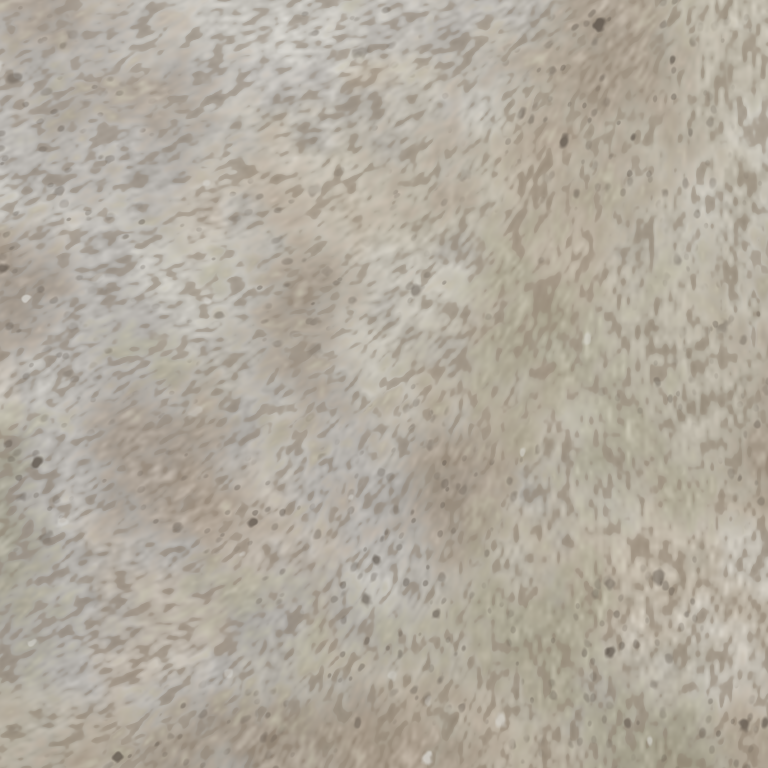
Write a three.js fragment shader that draws this texture.

```glsl
// Weathered pale stone: cool grey and buff patches under brown and olive stains,
// covered with fine grain smeared along a slowly turning direction field,
// then scattered with small dark pits and a few pale flecks.
varying vec2 vUv;

const vec3 COOL_GREY = vec3(0.705, 0.692, 0.672);
const vec3 BUFF      = vec3(0.722, 0.698, 0.642);
const vec3 PEACH     = vec3(0.735, 0.685, 0.620);
const vec3 BROWN     = vec3(0.575, 0.515, 0.450);
const vec3 OLIVE     = vec3(0.590, 0.575, 0.485);
const vec3 PALE      = vec3(0.775, 0.765, 0.735);
const vec3 PIT       = vec3(0.350, 0.315, 0.280);
const vec3 FLECK     = vec3(0.850, 0.845, 0.825);

float hash(vec2 p) {
  vec3 q = fract(vec3(p.xyx) * 0.1031);
  q += dot(q, q.yzx + 33.33);
  return fract((q.x + q.y) * q.z);
}

float noise(vec2 p) {
  vec2 i = floor(p), f = fract(p);
  f = f * f * (3.0 - 2.0 * f);
  float low = mix(hash(i), hash(i + vec2(1.0, 0.0)), f.x);
  float high = mix(hash(i + vec2(0.0, 1.0)), hash(i + vec2(1.0)), f.x);
  return mix(low, high, f.y);
}

float fbm(vec2 p) {
  float sum = 0.0, weight = 0.5;
  for (int i = 0; i < 5; i++) {
    sum += weight * noise(p);
    p = mat2(1.6, 1.2, -1.2, 1.6) * p + 17.3;
    weight *= 0.5;
  }
  return sum / 0.97;
}

// Grain rises gently on the left and turns upright at right and below.
vec2 grainDirection(vec2 p) {
  float turn = smoothstep(0.2, 0.95, p.x + 0.35 * (0.5 - p.y));
  float angle = mix(0.42, 1.5, turn) + 0.5 * (noise(p * 5.0) - 0.5);
  return vec2(cos(angle), sin(angle));
}

// Noise averaged along a direction, centred on zero.
float streaks(vec2 p, vec2 dir, float scale, float reach) {
  float sum = 0.0;
  for (int i = -3; i <= 3; i++) {
    sum += noise((p + dir * reach * float(i) / 3.0) * scale + scale);
  }
  return sum / 7.0 - 0.5;
}

// Coverage of jittered, ragged ovals stretched along dir, one per cell at most.
float specks(vec2 p, vec2 dir, float cells, float share, float size, float seed) {
  vec2 g = p * cells, home = floor(g);
  float cover = 0.0;
  float ragged = 0.7 * (noise(p * 150.0 + seed) - 0.5);
  for (int y = -1; y <= 1; y++) {
    for (int x = -1; x <= 1; x++) {
      vec2 id = home + vec2(float(x), float(y));
      vec2 key = id + seed;
      vec2 d = g - id - vec2(hash(key + 3.1), hash(key + 7.7));
      d = vec2(dot(d, dir) * 0.7, dot(d, vec2(-dir.y, dir.x)));
      float radius = size * cells * mix(0.5, 1.1, hash(key + 11.9));
      float oval = 1.0 - smoothstep(0.45, 1.25, length(d) / radius + ragged);
      float strength = mix(0.45, 1.0, hash(key + 19.3));
      cover = max(cover, oval * strength * step(hash(key), share));
    }
  }
  return cover;
}

void main() {
  vec2 p = vUv;
  vec2 dir = grainDirection(p);
  float fine = streaks(p, dir, 165.0, 0.0055);
  float medium = streaks(p + 3.7, dir, 75.0, 0.010);
  float coarse = fbm(p * 22.0 + 5.0) - 0.5;

  // Broad patches of stone colour
  float warmth = fbm(p * 3.0 + 8.0) + 0.5 * (p.x - 0.5) + 0.3 * coarse;
  vec3 color = mix(COOL_GREY, BUFF, smoothstep(0.3, 0.65, warmth));
  float peach = fbm(p * vec2(7.0, 4.0) + 31.0) + 0.25 * coarse;
  color = mix(color, PEACH, 0.55 * smoothstep(0.54, 0.74, peach));
  float pale = fbm(p * 8.0 + 47.0) + 0.4 * coarse + 0.08 * (p.y - 0.5);
  color = mix(color, PALE, 0.6 * smoothstep(0.48, 0.75, pale));

  // Stains broken up by the grain
  float breakup = 0.35 * coarse + 0.4 * medium + 0.25 * fine;
  float brown = fbm(p * 5.0 + 63.0) + 0.12 * (p.x - p.y) + breakup;
  float brownCover = smoothstep(0.50, 0.82, brown);
  color = mix(color, BROWN, 0.6 * brownCover);
  float olive = fbm(p * 5.5 + 91.0) + breakup;
  color = mix(color, OLIVE, 0.55 * smoothstep(0.52, 0.82, olive));

  // Grain relief, with slightly browner hollows
  float relief = 0.19 * fine + 0.15 * medium + 0.11 * coarse;
  color += relief * vec3(0.97, 1.0, 1.04);
  float hollow = smoothstep(0.09, 0.26, -(fine + 0.6 * medium));
  color = mix(color, BROWN, 0.4 * hollow);
  color += 0.025 * (p.y - 0.5) + 0.008;

  // Pits gather in the stains; flecks are rare
  float cluster = smoothstep(0.42, 0.66, fbm(p * 6.0 + 120.0) + 0.2 * brownCover);
  float smallPits = specks(p, dir, 52.0, 0.32, 0.0048, 40.0);
  float largePits = specks(p, dir, 17.0, 0.13, 0.0072, 80.0);
  color = mix(color, PIT, 0.4 * smallPits * cluster);
  color = mix(color, PIT, 0.75 * largePits * mix(0.35, 1.0, cluster));
  color = mix(color, FLECK, 0.75 * specks(p, dir, 15.0, 0.08, 0.0070, 140.0));

  gl_FragColor = vec4(clamp(color, 0.0, 1.0), 1.0);
}
```
